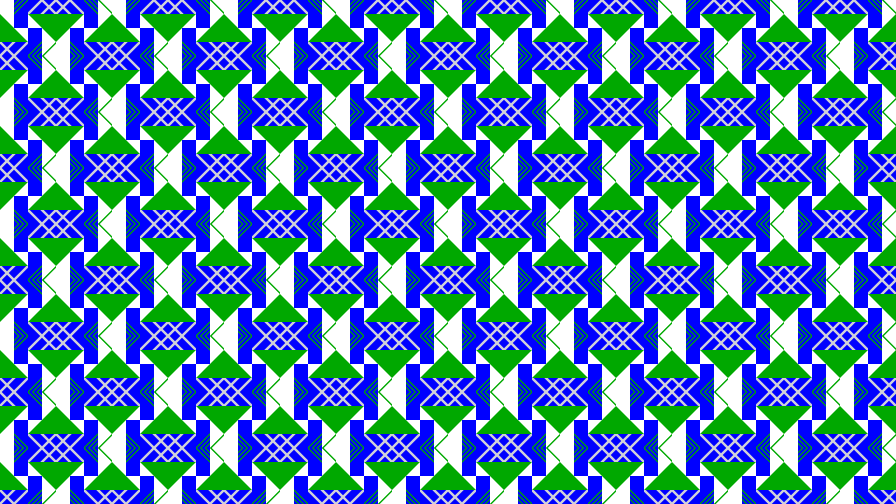
Write a Shadertoy shader that draws this pattern.

```glsl
const float REPEATS_DOWN = 4.5;
const float PERIOD = 96.0;          // design units per repeat, both ways
const float HALF_PERIOD = 48.0;

const float DIAMOND_RADIUS = 36.0;
const vec2 BLOCK_HALF = vec2(36.0, 24.0);
const vec2 PANEL_HALF = vec2(24.0, 12.0);
const float LATTICE_STEP = 12.0;
const float LATTICE_WIDTH = 2.0;
const float RING_MIDDLE = 20.0;
const float RING_STEP = 4.0;
const float RING_WIDTH = 1.0;
const float GAP_CHEVRON_RADIUS = 11.4;
const float GAP_CHEVRON_WIDTH = 1.2;

const vec3 WHITE = vec3(1.0);
const vec3 BLUE = vec3(0.0, 0.0, 1.0);
const vec3 GREEN = vec3(0.0, 0.66, 0.0);
const vec3 SILVER = vec3(0.82, 0.82, 0.85);

const float DIAGONAL = 0.7071;      // turns |x|+|y| offsets into distances

float coverage(float dist, float pixel) {
    return clamp(0.5 - dist / pixel, 0.0, 1.0);
}

float boxDistance(vec2 p, vec2 halfSize) {
    vec2 d = abs(p) - halfSize;
    return max(d.x, d.y);
}

// Distance to the nearest of three evenly spaced diagonal lines
float tripleLine(float s, float spacing) {
    return DIAGONAL * abs(s - spacing * clamp(round(s / spacing), -1.0, 1.0));
}

vec3 drawMotif(vec3 color, vec2 p, float pixel) {
    vec2 a = abs(p);
    float gapRadius = HALF_PERIOD - a.x + a.y;

    // Thin chevron in the white gap on the right
    float chevron = DIAGONAL * abs(gapRadius - GAP_CHEVRON_RADIUS) - 0.5 * GAP_CHEVRON_WIDTH;
    color = mix(color, GREEN, coverage(chevron, pixel) * step(0.0, p.x));

    // Green diamond, its waist hidden by the blue block
    float diamond = DIAGONAL * (a.x + a.y - DIAMOND_RADIUS);
    color = mix(color, GREEN, coverage(diamond, pixel));

    // Blue block: two pillars joined by a panel
    float panel = boxDistance(p, PANEL_HALF);
    float pillars = max(boxDistance(p, BLOCK_HALF), PANEL_HALF.x - a.x);
    float pillarMask = coverage(pillars, pixel);
    float panelMask = coverage(panel, pixel);
    color = mix(color, BLUE, min(pillarMask + panelMask, 1.0));

    // Nested chevrons on the pillars
    float rings = tripleLine(gapRadius - RING_MIDDLE, RING_STEP) - 0.5 * RING_WIDTH;
    color = mix(color, GREEN, coverage(rings, pixel) * pillarMask);

    // Crossed lattice on the panel
    float lattice = min(tripleLine(p.x + p.y, LATTICE_STEP),
                        tripleLine(p.x - p.y, LATTICE_STEP)) - 0.5 * LATTICE_WIDTH;
    return mix(color, SILVER, coverage(lattice, pixel) * panelMask);
}

void mainImage(out vec4 fragColor, in vec2 fragCoord) {
    float pixel = REPEATS_DOWN * PERIOD / iResolution.y;
    vec2 p = fragCoord * pixel;

    // Two interleaved grids, half a repeat apart
    vec3 color = WHITE;
    for (int i = 0; i < 2; i++) {
        vec2 shift = vec2(HALF_PERIOD * float(i));
        vec2 cell = mod(p - shift + HALF_PERIOD, PERIOD) - HALF_PERIOD;
        color = drawMotif(color, cell, pixel);
    }
    fragColor = vec4(color, 1.0);
}
```
